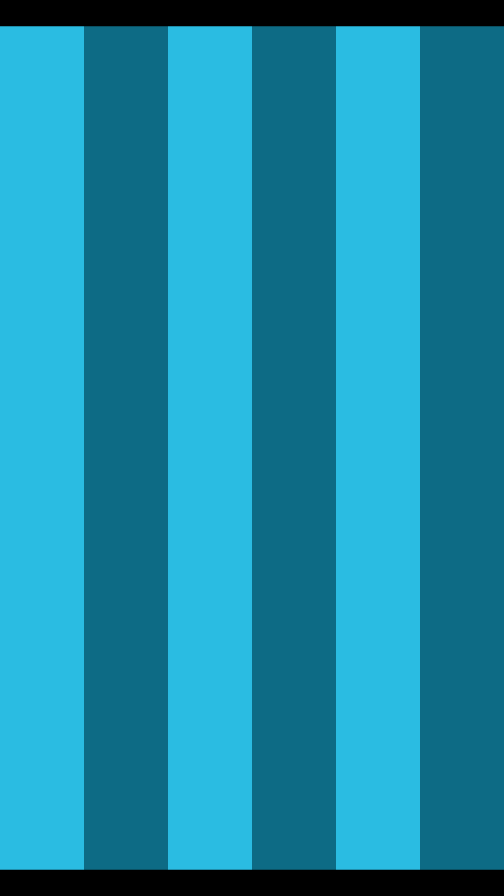
This pattern is drawn by a WebGL 1 fragment shader. Its source:

```glsl
precision highp float;

uniform vec2 u_resolution;

const vec3 LIGHT_CYAN = vec3(0.165, 0.737, 0.886);
const vec3 DEEP_TEAL = vec3(0.051, 0.420, 0.522);
const vec3 BAR_BLACK = vec3(0.0);

const float STRIPE_PAIRS = 3.0;
const float BAR_HEIGHT = 0.0293;

// Coverage of a shape from its signed distance, positive inside
float coverage(float inside, float pixel) {
    return clamp(inside / pixel + 0.5, 0.0, 1.0);
}

// Distance into the first half of each repeat, in units of the width
float stripeDistance(float x, float repeats) {
    float fromCentre = abs(fract(x * repeats + 0.25) - 0.5);
    return (0.25 - fromCentre) / repeats;
}

// Distance into the band left between the top and bottom bars
float bandDistance(float y, float margin) {
    return 0.5 - margin - abs(y - 0.5);
}

void main() {
    vec2 uv = gl_FragCoord.xy / u_resolution;
    vec2 pixel = 1.0 / u_resolution;

    // Vertical stripes, light one first
    float stripe = coverage(stripeDistance(uv.x, STRIPE_PAIRS), pixel.x);
    vec3 colour = mix(DEEP_TEAL, LIGHT_CYAN, stripe);

    // Black bars along the top and bottom
    float band = coverage(bandDistance(uv.y, BAR_HEIGHT), pixel.y);
    gl_FragColor = vec4(mix(BAR_BLACK, colour, band), 1.0);
}
```
